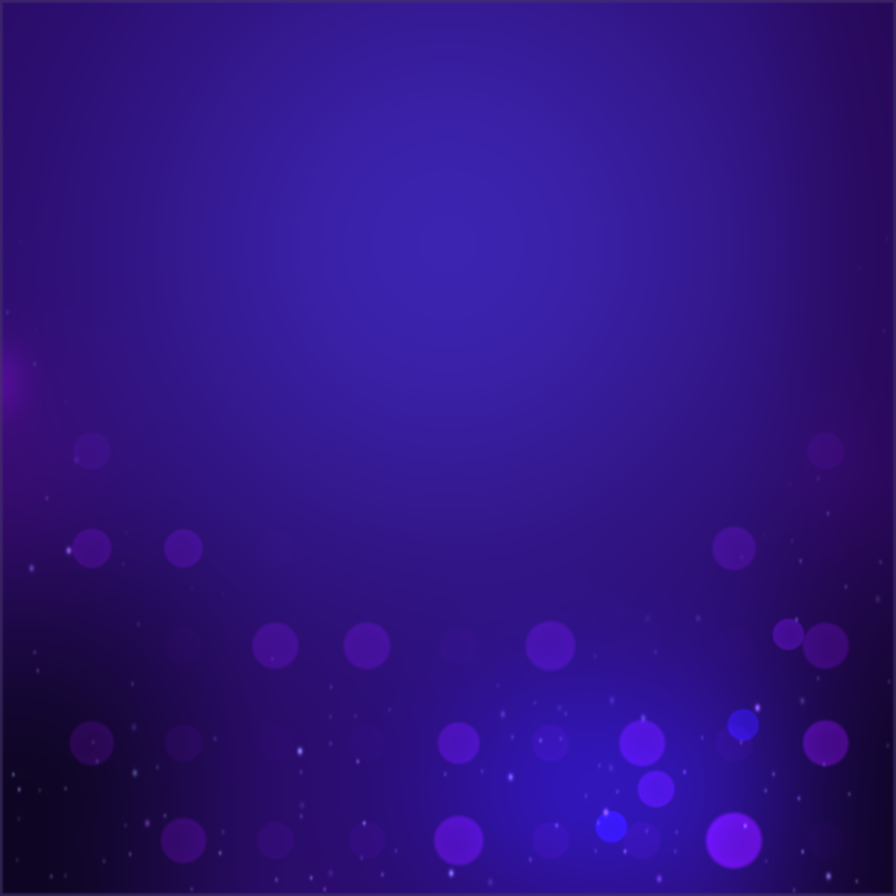
Write a WebGL 1 fragment shader that draws this background.

```glsl
precision highp float;
// Violet night backdrop: a soft indigo glow above a bowl of bokeh discs and tiny sparks.

uniform vec2 u_resolution;

const vec2 GLOW_CENTER = vec2(0.5, 0.727);

float hash(vec2 p) {
    return fract(sin(dot(p, vec2(127.1, 311.7))) * 43758.5453);
}

// Elliptical gaussian falloff
float glow(vec2 p, vec2 center, vec2 size) {
    vec2 q = (p - center) / size;
    return exp(-dot(q, q));
}

// Disc with a soft edge and a slightly brighter rim
float disc(vec2 p, vec2 center, float radius) {
    float d = length(p - center) / radius;
    return (0.82 + 0.18 * d * d) * (1.0 - smoothstep(0.86, 1.08, d));
}

vec3 backdrop(vec2 p) {
    float d = distance(p, GLOW_CENTER);
    vec3 color = mix(vec3(0.235, 0.14, 0.69), vec3(0.165, 0.045, 0.41), smoothstep(0.0, 0.62, d));

    // Dark lower corners and a dim right side
    float corners = (1.0 - smoothstep(0.1, 0.5, p.y)) * smoothstep(0.2, 0.52, abs(p.x - 0.55));
    color = mix(color, vec3(0.055, 0.02, 0.14), corners);
    color *= 1.0 - vec3(0.08, 0.3, 0.16) * smoothstep(0.8, 1.0, p.x);

    // Blue pool at the bottom, magenta haze on the sides
    color += vec3(0.03, 0.04, 0.32) * glow(p, vec2(0.67, 0.12), vec2(0.2, 0.15));
    color += vec3(0.11, 0.0, 0.13) * glow(p, vec2(0.0, 0.575), vec2(0.03, 0.04));
    color += vec3(0.05, 0.0, 0.03) * glow(p, vec2(0.0, 0.5), vec2(0.12, 0.14));
    color += vec3(0.03, 0.0, 0.03) * glow(p, vec2(0.94, 0.48), vec2(0.06, 0.08));
    return color;
}

// Discs on a lattice, lit along diagonals and a descending staircase
vec3 latticeDiscs(vec2 p) {
    float col = floor(p.x / 0.1024 + 0.5);
    float row = floor((0.388 - p.y) / 0.1087 + 0.5);
    if (row < -1.0 || row > 3.0 || col < 1.0 || col > 9.0) return vec3(0.0);

    vec2 center = vec2(col * 0.1024, 0.388 - row * 0.1087);
    float bowl = smoothstep(0.36, 0.45, distance(center, GLOW_CENTER));
    float diagonal = step(abs(mod(col - row, 3.0) - 2.0), 0.1) * step(0.5, abs(col - 4.0));
    float stairs = step(abs(row - floor((col - 1.0) * 0.5)), 0.1) * step(col, 5.5);
    float rightColumn = step(8.5, col) * step(abs(row - 1.5), 0.6);
    float lit = max(max(diagonal, stairs), rightColumn) * step(-0.5, row);

    float strength = col * row / 24.0;
    float gain = 0.36 + 0.64 * strength * strength;
    float faint = 0.16 * hash(vec2(col, row) + 3.0);
    float radius = 0.021 + 0.006 * hash(vec2(row, col)) * lit + 0.006 * strength * lit;
    return vec3(0.27, 0.01, 0.41) * bowl * mix(faint, gain, lit) * disc(p, center, radius);
}

// Wavering chain of discs falling toward the blue pool
vec3 chainDiscs(vec2 p) {
    vec3 light = vec3(0.0);
    for (int i = 0; i < 4; i++) {
        float n = float(i);
        vec2 center = vec2(0.88 - 0.066 * n + 0.018 * sin(2.1 * n),
                           0.292 - 0.0716 * n - 0.034 * sin(1.047 * n));
        vec3 tint = mix(vec3(0.14, 0.01, 0.24), vec3(0.04, 0.02, 0.32), mod(n, 2.0));
        light += tint * disc(p, center, 0.018 + 0.003 * step(abs(n - 2.0), 0.1));
    }
    return light;
}

// Pale specks scattered below and beside the glow
vec3 sparks(vec2 p) {
    vec3 light = vec3(0.0);
    for (int layer = 0; layer < 2; layer++) {
        float n = float(layer);
        float scale = 17.0 + 14.0 * n;
        vec2 cell = floor(p * scale);
        vec2 seed = cell + 41.0 * n;
        vec2 jitter = 0.2 + 0.6 * vec2(hash(seed + 1.3), hash(seed + 7.9));
        vec2 center = (cell + jitter) / scale;
        float area = smoothstep(0.43, 0.58, distance(center, GLOW_CENTER)) * step(center.y, 0.74);
        float chance = step(0.72, hash(seed + 5.1));
        float power = mix(0.12, 0.7 - 0.35 * n, pow(hash(seed + 9.7), 3.0));
        vec2 size = vec2(0.0028, 0.0038) * (1.0 - 0.3 * n);
        vec3 tint = mix(vec3(0.75, 0.4, 0.95), vec3(0.65, 0.9, 1.0), hash(seed + 2.6));
        light += tint * area * chance * power * glow(p, center, size);
    }
    return light;
}

void main() {
    vec2 uv = gl_FragCoord.xy / u_resolution;
    vec3 color = backdrop(uv) + latticeDiscs(uv) + chainDiscs(uv) + sparks(uv);

    // Thin pale frame
    vec2 margin = min(uv, 1.0 - uv);
    float frame = 1.0 - smoothstep(0.001, 0.005, min(margin.x, margin.y));
    color = mix(color, vec3(0.27, 0.2, 0.42), 0.6 * frame);
    gl_FragColor = vec4(color, 1.0);
}
```
